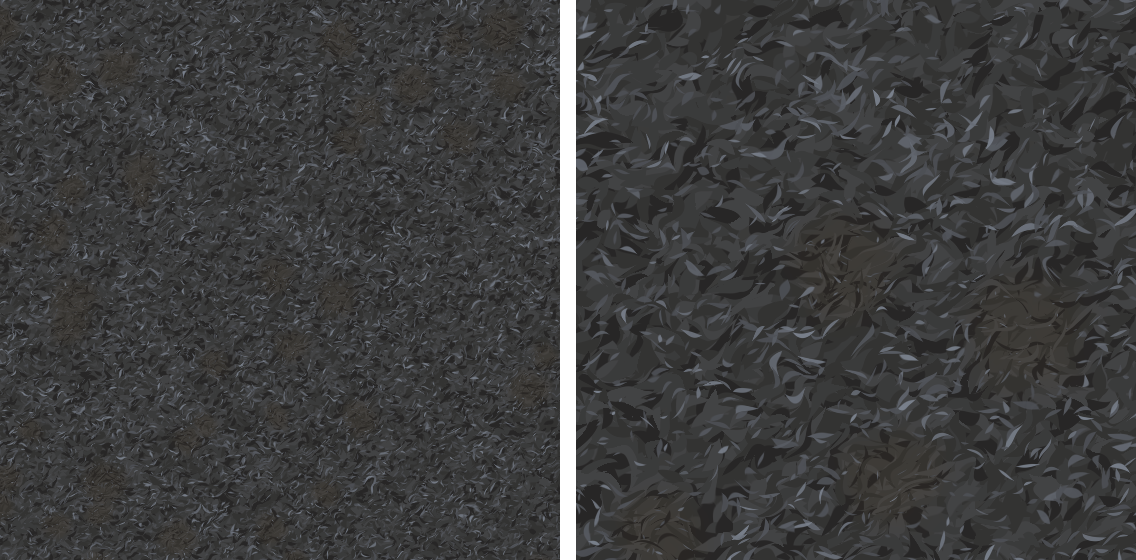
Left, the full canvas; right, a detail of the centre.
This texture is drawn by a WebGL 1 fragment shader. Its source:

```glsl
precision highp float;
// Dark, rough ground of overlapping curved flakes with cool glints and calm brownish patches.

uniform vec2 u_resolution;

const int FLAKE_LAYERS = 11;
const int GLINT_LAYERS = 4;
const float MAIN_ANGLE = 0.42;
const float ANGLE_SPREAD = 2.1;

vec4 hash4(vec2 cell) {
  vec4 h = fract(cell.xyxy * vec4(0.1031, 0.1030, 0.0973, 0.1099));
  h += dot(h, h.wzxy + 33.33);
  return fract((h.xxyz + h.yzzw) * h.zywx);
}

// Layered sines that make straight shapes wavy
vec2 warp(vec2 p) {
  vec2 broad = sin(p.yx * vec2(103.0, 91.0) + 2.0 * sin(p * vec2(37.0, 43.0)));
  vec2 fine = sin(p.yx * vec2(271.0, 239.0) + 3.0 * sin(p * vec2(83.0, 71.0)));
  return p + 0.0030 * broad + 0.0011 * fine;
}

// Slow swell from 0 to 1
float swell(vec2 p) {
  float a = sin(dot(p, vec2(29.0, 17.0)) + 2.0 * sin(p.y * 23.0));
  float b = sin(dot(p, vec2(-19.0, 47.0)) + 2.0 * sin(p.x * 31.0));
  return 0.5 + 0.25 * (a + b);
}

// Cellular noise: soft round patches in some of the cells
float patches(vec2 p, float scale, float keep) {
  vec2 grid = p * scale;
  vec2 home = floor(grid);
  float cover = 0.0;
  for (int j = -1; j <= 1; j++) {
    for (int i = -1; i <= 1; i++) {
      vec2 cell = home + vec2(float(i), float(j));
      vec4 h = hash4(cell + 71.0);
      float radius = mix(0.25, 0.5, h.z);
      float dist = length(grid - cell - h.xy);
      cover = max(cover, step(h.w, keep) * (1.0 - smoothstep(0.4 * radius, radius, dist)));
    }
  }
  return cover;
}

// Signed depth of a bent, pointed sliver; size is half length and half width
float sliver(vec2 q, vec2 size, float angle, float bend) {
  float c = cos(angle);
  float s = sin(angle);
  q = vec2(c * q.x + s * q.y, c * q.y - s * q.x);
  q.y += bend * q.x * q.x;
  float along = q.x / size.x;
  return abs(q.y) - size.y * (1.0 - along * along);
}

// One scattered layer: x is coverage, y is the random tone of the flake
vec2 flakes(vec2 p, float scale, float seed, vec2 size, float keep, float blur) {
  vec2 grid = p * scale + seed * vec2(3.37, 5.71);
  vec2 home = floor(grid);
  vec2 result = vec2(0.0);
  for (int j = -1; j <= 1; j++) {
    for (int i = -1; i <= 1; i++) {
      vec2 cell = home + vec2(float(i), float(j));
      vec4 h = hash4(cell + seed * vec2(17.3, 41.7));
      vec4 k = hash4(cell.yx + seed * vec2(29.1, 13.9) + 7.0);
      vec2 q = grid - cell - 0.5 - 0.8 * (h.xy - 0.5);
      float angle = MAIN_ANGLE + ANGLE_SPREAD * (h.z - 0.5);
      float depth = sliver(q, size * mix(vec2(0.65), vec2(1.2), k.xy), angle, 1.8 * (k.z - 0.5));
      float edge = blur * scale;
      float cover = step(k.w, keep) * (1.0 - smoothstep(-edge, edge, depth));
      if (cover > result.x) result = vec2(cover, h.w);
    }
  }
  return result;
}

// Four flat greys, picked by a random tone
vec3 flakeColor(float tone) {
  vec3 color = vec3(0.155, 0.150, 0.148);
  color = mix(color, vec3(0.200, 0.199, 0.193), step(0.19, tone));
  color = mix(color, vec3(0.230, 0.230, 0.229), step(0.47, tone));
  return mix(color, vec3(0.262, 0.262, 0.264), step(0.77, tone));
}

void main() {
  vec2 p = gl_FragCoord.xy / u_resolution.y;
  float blur = 0.75 / u_resolution.y;
  vec2 wavy = warp(p);
  float calm = patches(wavy, 9.0, 0.4);
  float cluster = swell(p);

  // Matte flakes, larger below and smaller on top
  vec3 color = vec3(0.232, 0.230, 0.226);
  for (int i = 0; i < FLAKE_LAYERS; i++) {
    float layer = float(i);
    float scale = 30.0 + 3.6 * layer;
    vec2 size = vec2(0.72, 0.23 * (1.0 - 0.65 * calm));
    vec2 flake = flakes(wavy, scale, layer + 1.0, size, 0.9, blur);
    color = mix(color, flakeColor(flake.y), flake.x);
  }

  // Warm calm patches against a faintly cool ground
  color *= mix(vec3(0.995, 1.0, 1.012), vec3(1.04, 1.0, 0.95), calm);

  // Clustered glints, from thin streaks to tiny specks
  for (int i = 0; i < GLINT_LAYERS; i++) {
    float layer = float(i);
    vec2 size = vec2(0.55, 0.13) * mix(0.55, 1.15, cluster) * (1.0 - 0.7 * calm);
    vec2 glint = flakes(wavy, 58.0 + 19.0 * layer, layer + 31.0, size, 0.26, blur);
    vec3 shine = mix(vec3(0.300, 0.310, 0.332), vec3(0.50, 0.53, 0.58), pow(glint.y, 3.0));
    color = mix(color, shine, 0.9 * glint.x);
  }

  gl_FragColor = vec4(color, 1.0);
}
```
